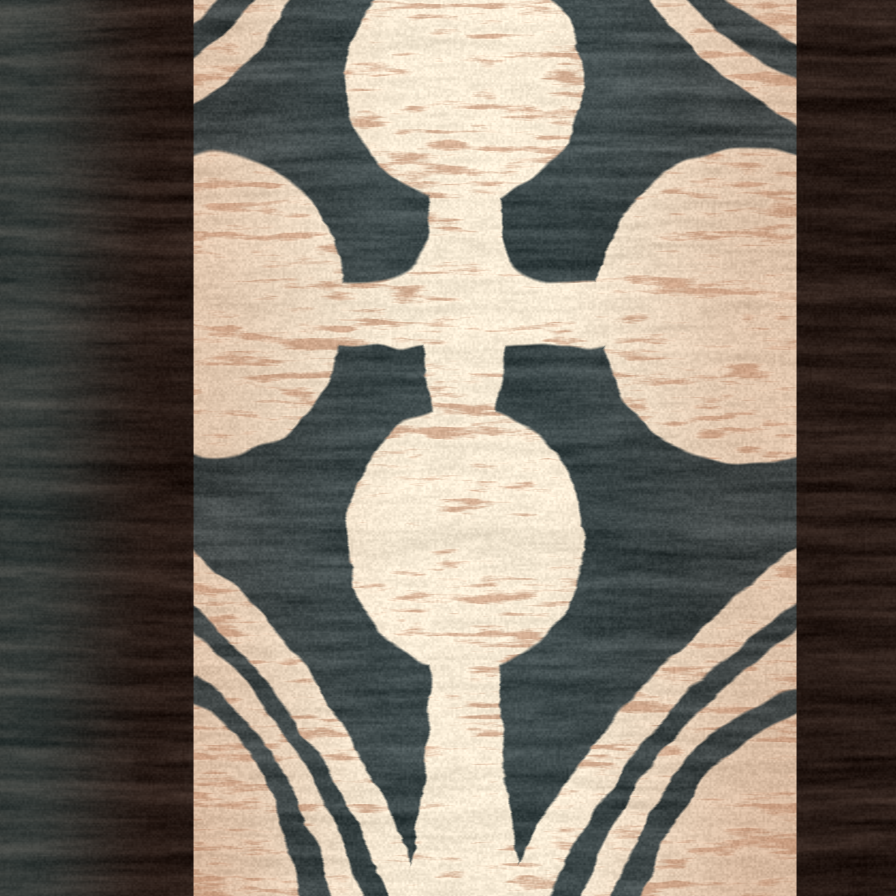
This pattern is drawn by a WebGL 2 fragment shader. Its source:

```glsl
#version 300 es
precision highp float;
// A printed cloth panel: a cream cross of rounded lobes on slate, with curved
// stripes in the corners, between two dark woven margins.
// Distance functions give the motif; stretched value noise gives the weave.
uniform vec2 u_resolution;
out vec4 fragColor;

float hash(vec2 p) {
    vec3 q = fract(vec3(p.xyx) * 0.1031);
    q += dot(q, q.yzx + 33.33);
    return fract((q.x + q.y) * q.z);
}

float noise(vec2 p) {
    vec2 i = floor(p), f = fract(p);
    f = f * f * (3.0 - 2.0 * f);
    return mix(mix(hash(i), hash(i + vec2(1, 0)), f.x),
               mix(hash(i + vec2(0, 1)), hash(i + vec2(1, 1)), f.x), f.y);
}

float fbm(vec2 p) {
    float sum = 0.0, amp = 0.5;
    for (int i = 0; i < 4; i++) {
        sum += amp * noise(p);
        p = p * 2.03 + 17.1;
        amp *= 0.5;
    }
    return sum / 0.9375;
}

float ellipse(vec2 p, vec2 center, vec2 radii) {
    return (length((p - center) / radii) - 1.0) * min(radii.x, radii.y);
}

float smoothMin(float a, float b, float k) {
    float h = max(k - abs(a - b), 0.0) / k;
    return min(a, b) - h * h * k * 0.25;
}

// Signed distance to a cubic edge y = start + slope x + bend x^3.
float curveEdge(vec2 p, float start, float slope, float bend) {
    float steep = slope + 3.0 * bend * p.x * p.x;
    return (start + slope * p.x + bend * p.x * p.x * p.x - p.y) / sqrt(1.0 + steep * steep);
}

// Two stripes and a solid corner, from five nested edges.
float stripes(float a, float b, float c, float d, float e) {
    return min(min(max(a, -b), max(c, -d)), e);
}

float cornerStripes(vec2 p) {
    vec2 l = vec2(max(p.x - 0.216, 0.0), p.y);
    vec2 r = vec2(max(0.889 - p.x, 0.0), p.y);
    float low = p.x < 0.518
        ? stripes(curveEdge(l, 0.612, 0.96, 8.2), curveEdge(l, 0.677, 0.99, 10.4),
                  curveEdge(l, 0.703, 0.98, 17.1), curveEdge(l, 0.755, 0.73, 35.4),
                  curveEdge(l, 0.788, 0.457, 95.0))
        : stripes(curveEdge(r, 0.612, 0.8, 3.3), curveEdge(r, 0.674, 0.74, 5.7),
                  curveEdge(r, 0.7, 0.76, 8.1), curveEdge(r, 0.768, 0.39, 17.4),
                  curveEdge(r, 0.798, 0.45, 24.2));
    float high = p.x < 0.518
        ? min(max(-curveEdge(l, 0.117, -0.65, -37.0), curveEdge(l, 0.065, -0.7, -64.0)),
              -curveEdge(l, 0.026, -0.95, 0.0))
        : min(max(-curveEdge(r, 0.141, -0.62, -8.8), curveEdge(r, 0.0885, -0.5, -17.7)),
              -curveEdge(r, 0.0495, -0.65, 0.0));
    return min(low, high);
}

float lobedCross(vec2 p) {
    float x = abs(p.x - 0.5185);
    float bar = abs(p.y - 0.3516) - 0.035;
    float upperNeck = max(x - 0.04, abs(p.y - 0.2) - 0.1);
    float lowerNeck = max(x - mix(0.047, 0.037, clamp((p.y - 0.387) / 0.069, 0.0, 1.0)),
                          abs(p.y - 0.42) - 0.06);
    float flare = max(p.y - 0.74, 0.0) / 0.224;
    float stem = max(x - 0.039 - 0.02 * flare * flare, 0.7 - p.y);
    float d = smoothMin(upperNeck, bar, 0.075);
    d = min(d, min(lowerNeck, stem));
    d = min(d, ellipse(p, vec2(0.518, 0.089), vec2(0.132, 0.137)));
    d = min(d, ellipse(p, vec2(0.519, 0.6), vec2(0.132, 0.147)));
    d = min(d, ellipse(p, vec2(0.239, 0.34), vec2(0.147, 0.171)));
    return min(d, ellipse(p, vec2(0.833, 0.342), vec2(0.167, 0.177)));
}

void main() {
    vec2 p = gl_FragCoord.xy / u_resolution;
    p.y = 1.0 - p.y;
    float aa = 0.8 / min(u_resolution.x, u_resolution.y);

    // Weave: long threads, shorter flecks and fine grain
    float thread = fbm(vec2(p.x * 4.0, p.y * 85.0 + noise(p * 5.0))) - 0.5;
    float fleck = fbm(p * vec2(24.0, 150.0) + 40.0) - 0.5;
    float grain = noise(p * 420.0) - 0.5;
    float patches = fbm(p * 9.0 + 8.0) - 0.5;

    // Motif with slightly ragged edges
    vec2 wobble = vec2(noise(p * 38.0), noise(p * 38.0 + 50.0)) - 0.5;
    vec2 q = p + wobble * 0.007 + vec2(fleck, 0.0) * 0.005;
    float d = min(lobedCross(q), cornerStripes(q));
    float ink = 1.0 - smoothstep(-aa - 0.0012, aa + 0.0012, d);

    // Cream, warmer towards the sides and bottom, with brown flecks
    float side = smoothstep(0.06, 0.34, abs(p.x - 0.53));
    float warm = clamp(side * 0.8 + 0.25 * smoothstep(0.7, 1.0, p.y) * side, 0.0, 1.0);
    vec3 cream = mix(vec3(0.98, 0.93, 0.845), vec3(0.86, 0.74, 0.64), warm);
    float stain = smoothstep(0.04, 0.32, fleck + thread * 0.6 + patches * 0.35);
    cream = mix(cream, vec3(0.68, 0.48, 0.36), stain * 0.65);
    cream += thread * 0.12 + fleck * 0.13 + grain * 0.09;

    vec3 slate = mix(vec3(0.235, 0.28, 0.285), vec3(0.26, 0.265, 0.26), side * 0.6);
    slate += thread * 0.21 + fleck * 0.13 + grain * 0.07 + patches * 0.05;
    vec3 color = mix(slate, cream, ink);

    // Margins: slate fading to brown on the left, brown on the right
    vec3 margin = mix(vec3(0.215, 0.235, 0.225), vec3(0.155, 0.105, 0.085), smoothstep(0.02, 0.18, p.x));
    margin += (thread * 0.2 + fleck * 0.1) * vec3(1.0, 0.85, 0.78) + grain * 0.045;
    float panel = smoothstep(-aa, aa, 0.3365 - abs(p.x - 0.5525));
    fragColor = vec4(clamp(mix(margin, color, panel), 0.0, 1.0), 1.0);
}
```
